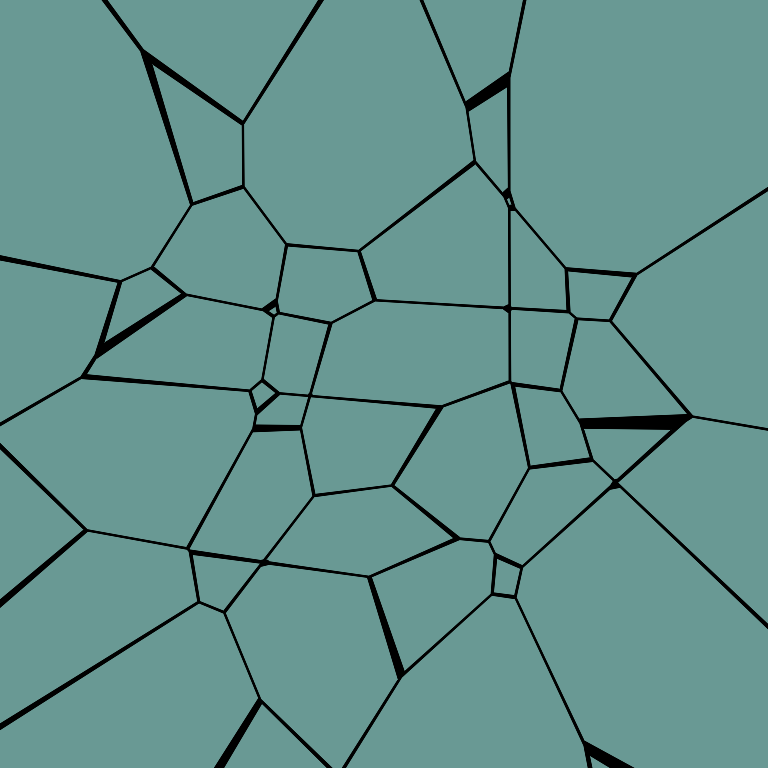
Write a three.js fragment shader that draws this pattern.

```glsl
varying vec2 vUv;

const vec3 CELL_COLOR = vec3(0.41, 0.60, 0.58);
const vec3 CRACK_COLOR = vec3(0.0);
const int GRID = 4;               // seeds per side
const float SPREAD = 0.92;        // extent of the seed field
const float JITTER = 1.0;         // share of a grid cell a seed may roam
const float CRACK_GAP = 0.0033;   // distance difference that counts as crack
const float EDGE_SOFTNESS = 0.0006;
const float MIN_SLOPE = 0.02;
const vec2 HASH_OFFSET = vec2(17.0, 43.0);

// Sine-free hash, two values in 0..1
vec2 hash22(vec2 p) {
  vec3 q = fract(p.xyx * vec3(0.1031, 0.1030, 0.0973));
  q += dot(q, q.yzx + 33.33);
  return fract((q.xx + q.yz) * q.zy);
}

vec2 seedPosition(vec2 cell) {
  vec2 offset = (hash22(cell + HASH_OFFSET) - 0.5) * JITTER;
  vec2 unitPos = (cell + 0.5 + offset) / float(GRID);
  return 0.5 + (unitPos - 0.5) * SPREAD;
}

// Keeps the nearer entry in a; z holds the distance
void sortPair(inout vec3 a, inout vec3 b) {
  if (b.z < a.z) {
    vec3 nearer = b;
    b = a;
    a = nearer;
  }
}

// Signed distance to the cracks, where third and fourth seeds are equally far
float crackDistance(vec2 p) {
  vec3 first = vec3(1.0, 0.0, 9.0);
  vec3 second = first;
  vec3 third = first;
  vec3 fourth = first;

  for (int y = 0; y < GRID; y++) {
    for (int x = 0; x < GRID; x++) {
      vec2 toPoint = p - seedPosition(vec2(float(x), float(y)));
      vec3 entry = vec3(toPoint, length(toPoint));
      sortPair(first, entry);
      sortPair(second, entry);
      sortPair(third, entry);
      sortPair(fourth, entry);
    }
  }

  // Dividing by the slope turns the difference into canvas units
  vec2 gradient = fourth.xy / fourth.z - third.xy / max(third.z, 0.0001);
  return (fourth.z - third.z - CRACK_GAP) / max(length(gradient), MIN_SLOPE);
}

void main() {
  float cellMask = smoothstep(-EDGE_SOFTNESS, EDGE_SOFTNESS, crackDistance(vUv));
  gl_FragColor = vec4(mix(CRACK_COLOR, CELL_COLOR, cellMask), 1.0);
}
```
